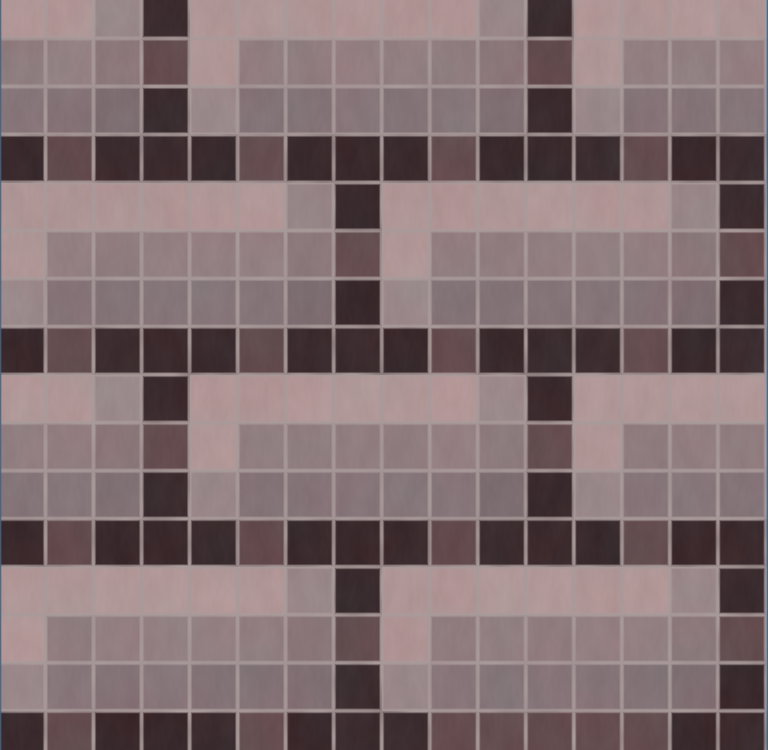
Write a WebGL 2 fragment shader that draws this pattern.

```glsl
#version 300 es
precision highp float;
// Running-bond brick wall laid out on a 16 x 16 grid of square tiles.
// Each brick is 7 x 3 tiles with a lit top-left edge and dark mortar;
// pale grout lines cover the tile joints, and soft noise mottles the tones.

#define PITCH 0.06254          // tile size, canvas width = 1
#define ASPECT 0.97656         // canvas height over width
#define OFFSET vec2(0.0033, 0.0125)
#define GROUT_HALF 0.040       // half line width, in tiles
#define GROUT_SOFT 0.028       // line blur, in tiles
#define TILE_VARIATION 0.018
#define MOTTLE 0.022
#define RIM_WIDTH 0.0030

uniform vec2 u_resolution;
out vec4 outColor;

const vec3 LIGHT  = vec3(0.690, 0.588, 0.588);
const vec3 BEVEL  = vec3(0.600, 0.530, 0.537);
const vec3 FACE   = vec3(0.570, 0.493, 0.502);
const vec3 SHADE  = vec3(0.520, 0.456, 0.470);
const vec3 MORTAR = vec3(0.228, 0.168, 0.178);
const vec3 RUST   = vec3(0.390, 0.298, 0.306);
const vec3 GROUT  = vec3(0.660, 0.602, 0.602);
const vec3 RIM    = vec3(0.250, 0.390, 0.520);

float hash(vec2 p) {
  vec3 q = fract(p.xyx * 0.1031);
  q += dot(q, q.yzx + 33.33);
  return fract((q.x + q.y) * q.z);
}

vec2 gradient(vec2 cell) {
  float a = 6.2832 * hash(cell);
  return vec2(cos(a), sin(a));
}

float gradientNoise(vec2 p) {
  vec2 i = floor(p), f = fract(p);
  vec2 u = f * f * f * (f * (f * 6.0 - 15.0) + 10.0);
  vec2 e = vec2(1.0, 0.0);
  float low = mix(dot(gradient(i), f), dot(gradient(i + e), f - e), u.x);
  float high = mix(dot(gradient(i + e.yx), f - e.yx),
                   dot(gradient(i + e.xx), f - e.xx), u.x);
  return mix(low, high, u.y);
}

// Flat colour of one tile, rows counted from the top
vec3 tileColor(vec2 tile) {
  float course = floor(tile.y / 4.0);
  float row = mod(tile.y, 4.0);
  float shift = 4.0 * (1.0 - mod(course, 2.0));
  float col = mod(tile.x + shift, 8.0);

  // Horizontal mortar, with a long rusty run in the last row
  if (row > 2.5) {
    bool rusty = mod(tile.x, 4.0) == 1.0;
    bool run = tile.y > 14.5 && tile.x > 8.5 && tile.x < 13.5;
    return rusty || run ? RUST : MORTAR;
  }
  // Vertical mortar between bricks
  if (col > 6.5) return row == 1.0 ? RUST : MORTAR;

  // Brick: lit top and left, shaded bottom and right
  if (row < 0.5) return col < 5.5 ? LIGHT : BEVEL;
  if (col < 0.5) return row < 1.5 ? LIGHT : BEVEL;
  vec3 face = row < 1.5 ? FACE : SHADE;
  return face - 0.025 * step(5.5, col);
}

void main() {
  vec2 uv = gl_FragCoord.xy / u_resolution;
  vec2 p = vec2(uv.x, (1.0 - uv.y) * ASPECT);
  vec2 grid = (p + OFFSET) / PITCH;
  vec2 tile = floor(grid);
  vec3 color = tileColor(tile);

  // Tone differences between tiles and faint mottling within them
  color += TILE_VARIATION * (hash(tile + 7.0) - 0.5);
  float mottle = gradientNoise(grid * vec2(3.0, 1.3) + 19.0)
               + 0.5 * gradientNoise(grid * vec2(11.0, 4.0));
  float tint = gradientNoise(grid * 0.9 + 51.0);
  color += MOTTLE * (mottle + tint * vec3(0.6, -0.6, -0.4));

  // Grout lines
  vec2 joint = abs(fract(grid + 0.5) - 0.5);
  float soft = max(GROUT_SOFT, 0.7 / (u_resolution.x * PITCH));
  vec2 line = 1.0 - smoothstep(GROUT_HALF - soft, GROUT_HALF + soft, joint);
  float fade = 0.88 + 0.25 * gradientNoise(grid * 1.7 + 83.0);
  color = mix(color, GROUT, max(line.x, line.y) * fade);

  // Thin blue rim on the left and right sides
  float side = min(uv.x, 1.0 - uv.x);
  color = mix(RIM, color, smoothstep(0.0, RIM_WIDTH, side));

  outColor = vec4(color, 1.0);
}
```
